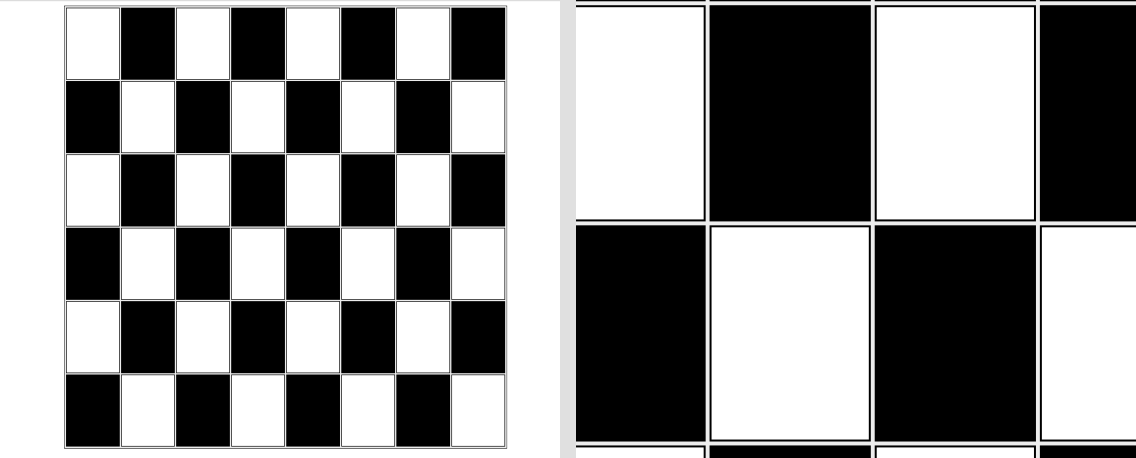
Left: the whole. Right: its middle third, enlarged.
Give the GLSL for this pattern, as a Shadertoy shader.

```glsl
// Lengths are fractions of the canvas height
const vec2 CELL_COUNT = vec2(8.0, 6.0);
const vec2 PITCH = vec2(0.1202, 0.1602);
const vec2 BOARD_CENTER = vec2(0.0122, 0.0041);
const float GAP = 0.00285;
const float LINE = 0.00145;
const float RULE_DEPTH = 0.0014;
const float RULE_WIDTH = 0.0024;

const vec3 PAPER = vec3(1.0);
const vec3 INK = vec3(0.0);
const vec3 GAP_COLOR = vec3(0.93);
const vec3 RULE_COLOR = vec3(0.85);

// Share of a pixel-sized box at p that lies inside a centered rectangle
float rectCoverage(vec2 p, vec2 halfSize, float pixel) {
    vec2 low = max(p - 0.5 * pixel, -halfSize);
    vec2 high = min(p + 0.5 * pixel, halfSize);
    vec2 overlap = max(high - low, 0.0) / pixel;
    return overlap.x * overlap.y;
}

void mainImage(out vec4 fragColor, in vec2 fragCoord) {
    float pixel = 1.0 / iResolution.y;
    vec2 p = (fragCoord - 0.5 * iResolution.xy) * pixel;
    vec3 color = PAPER;

    // Rule along the top edge
    vec2 rulePoint = vec2(0.0, p.y - 0.5 + RULE_DEPTH);
    float rule = rectCoverage(rulePoint, vec2(1.0, 0.5 * RULE_WIDTH), pixel);
    color = mix(color, RULE_COLOR, rule);

    // Outer frame and the spacing inside it
    vec2 boardPoint = p - BOARD_CENTER;
    vec2 gridHalf = 0.5 * CELL_COUNT * PITCH;
    vec2 innerHalf = gridHalf + 0.5 * GAP;
    float board = rectCoverage(boardPoint, innerHalf + LINE, pixel);
    float spacing = rectCoverage(boardPoint, innerHalf, pixel);
    color = mix(color, INK, board - spacing);
    color = mix(color, GAP_COLOR, spacing);

    // Nearest cell, counted from the lower left
    vec2 gridPoint = (boardPoint + gridHalf) / PITCH;
    vec2 cell = clamp(floor(gridPoint), vec2(0.0), CELL_COUNT - 1.0);
    vec2 cellPoint = (gridPoint - cell - 0.5) * PITCH;
    vec2 cellHalf = 0.5 * (PITCH - GAP);

    // Outlined cells, every other one filled
    float body = rectCoverage(cellPoint, cellHalf, pixel);
    float interior = rectCoverage(cellPoint, cellHalf - LINE, pixel);
    float isLight = mod(cell.x + cell.y, 2.0);
    color = mix(color, INK, body);
    color += (PAPER - INK) * interior * isLight;

    fragColor = vec4(color, 1.0);
}
```
